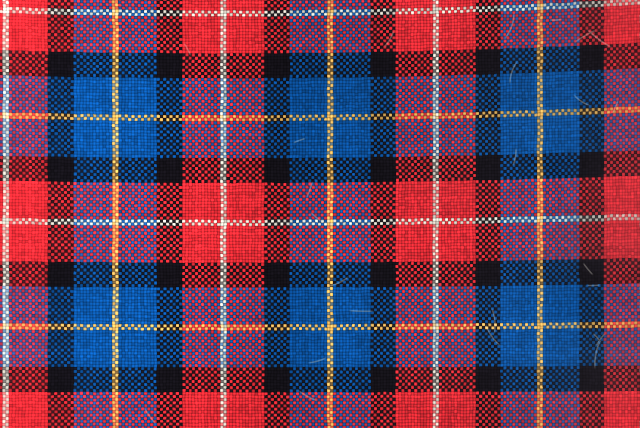
This texture is drawn by a Shadertoy shader. Its source:

```glsl
const vec3 RED    = vec3(0.98, 0.19, 0.23);
const vec3 BLACK  = vec3(0.085, 0.075, 0.10);
const vec3 BLUE   = vec3(0.05, 0.34, 0.66);
const vec3 WHITE  = vec3(0.95, 0.93, 0.87);
const vec3 YELLOW = vec3(1.00, 0.78, 0.40);
const vec3 HAZE   = vec3(0.42, 0.38, 0.42);

// Sett, counted in threads from the white line
const float SETT       = 68.0;
const float RED_END    = 13.0;
const float BLACK_END  = 21.0;
const float LINE_HALF  = 1.0;

// Placement, in canvas heights
const vec2  CENTER     = vec2(0.7715, 0.4795);
const vec2  PERIOD     = vec2(0.496, 0.489);
const float SQUEEZE    = 0.048;  // columns narrow towards the right
const float BOW        = 0.030;  // rows bend, more so near the top
const float BOW_CENTER = 0.53;

const float LINE_COVER  = 0.35;  // how far warp lines hide the weft
const float THREAD_VARY = 0.16;
const float STITCH_VARY = 0.22;
const int   SAMPLES     = 3;
const int   FIBRES      = 26;

float hash(vec2 p) {
    return fract(sin(dot(p, vec2(127.1, 311.7))) * 43758.5453);
}

float noise(vec2 p) {
    vec2 i = floor(p), f = fract(p);
    f = f * f * (3.0 - 2.0 * f);
    return mix(mix(hash(i), hash(i + vec2(1, 0)), f.x),
               mix(hash(i + vec2(0, 1)), hash(i + vec2(1, 1)), f.x), f.y);
}

// Distance in threads to the nearest white line
float settDistance(float id) {
    return abs(mod(id + 0.5 + SETT * 0.5, SETT) - SETT * 0.5);
}

bool isLine(float d) {
    return d < LINE_HALF || d > SETT * 0.5 - LINE_HALF;
}

vec3 threadColor(float d) {
    if (d < LINE_HALF) return WHITE;
    if (d > SETT * 0.5 - LINE_HALF) return YELLOW;
    return d < RED_END ? RED : d < BLACK_END ? BLACK : BLUE;
}

// Canvas position to thread coordinates, with the cloth's slight distortion
vec2 clothCoord(vec2 p) {
    float dx = p.x - BOW_CENTER;
    p.y -= BOW * p.y * dx * dx;
    vec2 q = (p - CENTER) / PERIOD;
    q.x += SQUEEZE * 0.25 * q.x * q.x + 0.5;
    return q * SETT;
}

// Plain weave: warp and weft alternate on top
vec3 weave(vec2 p, float blur) {
    vec2 t = clothCoord(p);
    t += 0.3 * (vec2(noise(t * 0.35), noise(t * 0.35 + 40.0)) - 0.5);
    vec2 id = floor(t), f = fract(t) - 0.5;
    float warpDist = settDistance(id.x);
    vec3 warp = threadColor(warpDist);
    vec3 weft = threadColor(settDistance(id.y));
    if (isLine(warpDist)) weft = mix(weft, warp, LINE_COVER);

    bool warpOnTop = mod(id.x + id.y, 2.0) < 0.5;
    vec3 col = warpOnTop ? warp : weft;
    col = mix(col, 0.5 * (warp + weft), 0.08 + blur);

    // Rounded stitch, darker in the gaps
    float across = warpOnTop ? f.x : f.y;
    float along  = warpOnTop ? f.y : f.x;
    float shade = 1.12 - 1.5 * across * across - 1.0 * along * along;
    shade = mix(shade, 0.92, blur);

    // Uneven dye and yarn
    float thread = warpOnTop ? hash(vec2(id.x, 3.0)) : hash(vec2(7.0, id.y));
    shade *= 1.0 + THREAD_VARY * (thread - 0.5) + STITCH_VARY * (hash(id) - 0.5);
    return col * shade;
}

// Loose curved hairs lying on the cloth
float fibres(vec2 p, float aspect, float px) {
    float cover = 0.0;
    for (int i = 0; i < FIBRES; i++) {
        float n = float(i);
        vec2 c = vec2(aspect * sqrt(hash(vec2(n, 1.0))), hash(vec2(n, 2.0)));
        float angle = 6.2832 * hash(vec2(n, 3.0));
        float len = mix(0.015, 0.04, hash(vec2(n, 4.0)));
        vec2 d = p - c;
        d = vec2(d.x * cos(angle) + d.y * sin(angle), d.y * cos(angle) - d.x * sin(angle));
        float curve = abs(d.y - 12.0 * (hash(vec2(n, 5.0)) - 0.5) * d.x * d.x);
        float hair = 1.0 - smoothstep(0.0004, 0.0004 + 1.2 * px, curve);
        cover = max(cover, hair * (1.0 - smoothstep(0.6 * len, len, abs(d.x))));
    }
    return cover;
}

void mainImage(out vec4 fragColor, in vec2 fragCoord) {
    float px = 1.0 / iResolution.y;
    float aspect = iResolution.x * px;
    vec2 p = fragCoord * px;
    float side = p.x / aspect;

    // Softer focus towards both sides
    float blur = 0.28 * smoothstep(0.22, 0.5, abs(side - 0.5));

    vec3 col = vec3(0.0);
    for (int i = 0; i < SAMPLES * SAMPLES; i++) {
        vec2 offset = (vec2(i % SAMPLES, i / SAMPLES) + 0.5) / float(SAMPLES) - 0.5;
        col += weave(p + offset * px, blur);
    }
    col /= float(SAMPLES * SAMPLES);

    // Broad light, brighter on the left, and worn haze on the right
    col *= mix(1.10, 0.95, smoothstep(0.1, 0.5, side)) + 0.10 * (noise(p * 5.0) - 0.5);
    float wear = smoothstep(0.45, 1.0, side) * noise(p * 7.0 + 9.0);
    col = mix(col, HAZE, 0.16 * wear);
    col = mix(col, WHITE, 0.28 * fibres(p, aspect, px));
    fragColor = vec4(clamp(col, 0.0, 1.0), 1.0);
}
```
